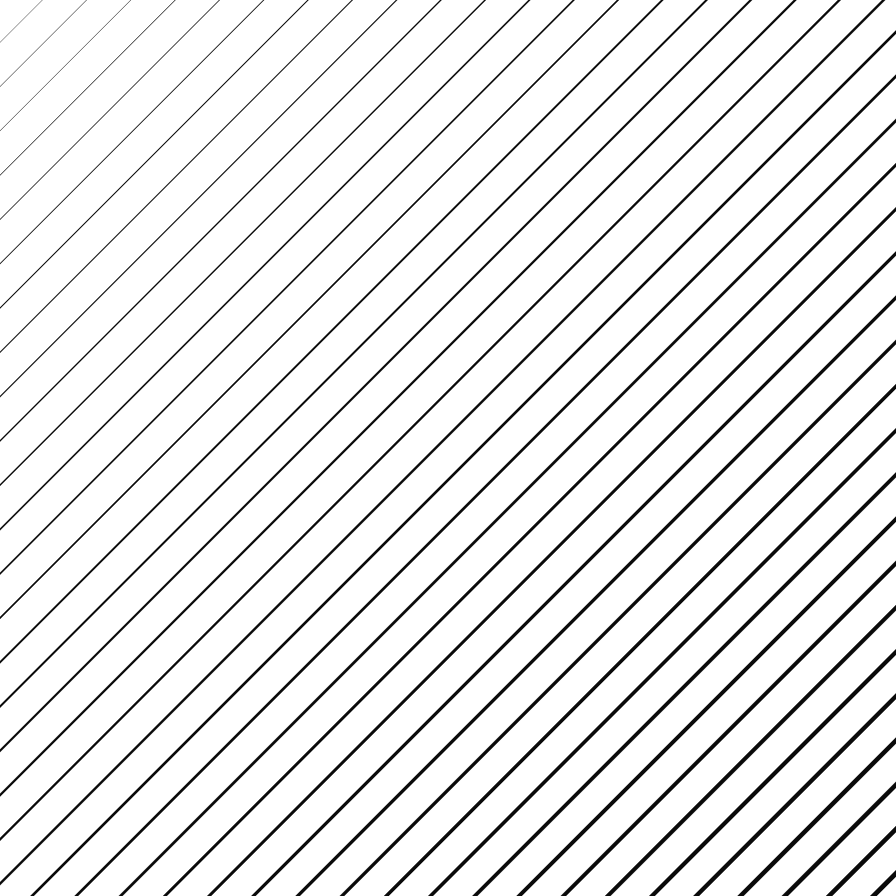
Give the GLSL for this pattern, as a WebGL 2 fragment shader.

```glsl
#version 300 es
precision highp float;

uniform vec2 u_resolution;
out vec4 fragColor;

const vec3 PAPER = vec3(1.0);
const vec3 INK = vec3(0.04);
const float LINE_SPACING = 0.04942;  // measured along a canvas edge
const float FIRST_LINE = 0.0473;     // edge distance from the upper left corner
const float MIN_WIDTH = 0.0002;
const float WIDTH_GROWTH = 0.0026;

// Position of the line nearest to a given position along the diagonal
float nearestLine(float position, float first, float spacing) {
    float index = max(round((position - first) / spacing), 0.0);
    return first + index * spacing;
}

// Stroke width, growing steadily away from the corner
float strokeWidth(float position, float base, float growth) {
    return base + growth * position;
}

// Fraction of a pixel-wide interval covered by a stroke, valid below one pixel
float strokeCoverage(float offset, float width, float pixel) {
    float low = max(offset - 0.5 * pixel, -0.5 * width);
    float high = min(offset + 0.5 * pixel, 0.5 * width);
    return clamp((high - low) / pixel, 0.0, 1.0);
}

void main() {
    float canvasSize = min(u_resolution.x, u_resolution.y);
    float pixel = 1.0 / canvasSize;

    // Distance from the upper left corner, summed over both axes
    vec2 fromCorner = vec2(gl_FragCoord.x, u_resolution.y - gl_FragCoord.y) / canvasSize;
    float position = fromCorner.x + fromCorner.y;

    // Perpendicular offset to the closest diagonal stroke
    float line = nearestLine(position, FIRST_LINE, LINE_SPACING);
    float offset = (position - line) * inversesqrt(2.0);

    float width = strokeWidth(line, MIN_WIDTH, WIDTH_GROWTH);
    float coverage = strokeCoverage(offset, width, pixel);
    fragColor = vec4(mix(PAPER, INK, coverage), 1.0);
}
```
